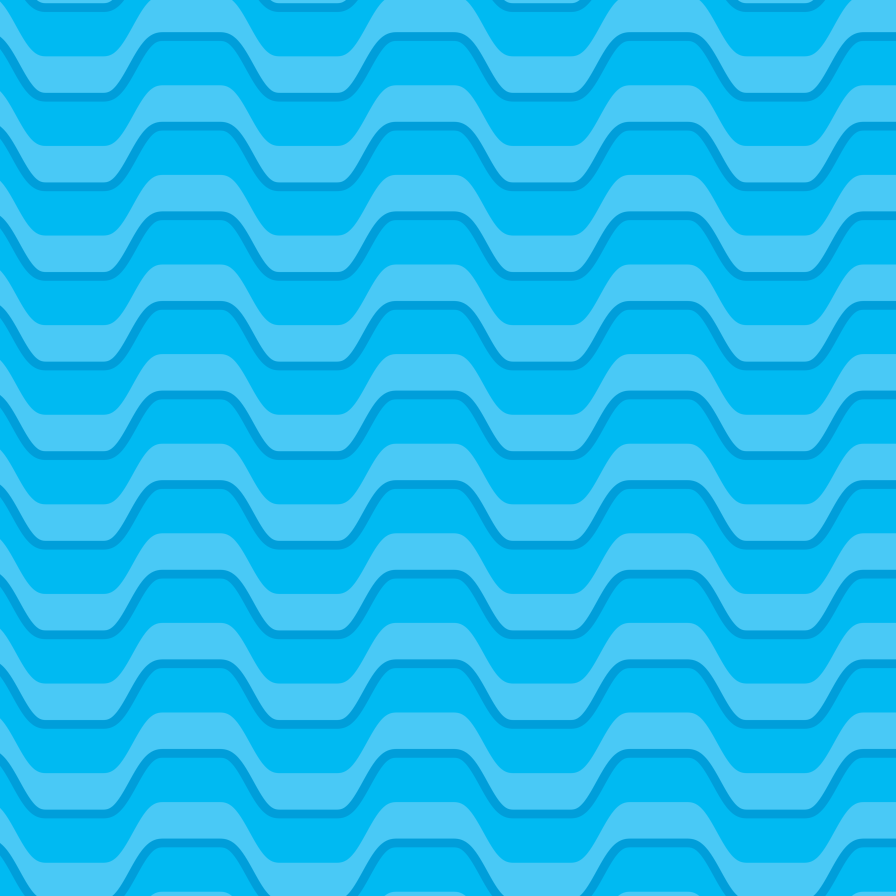
Reproduce this pattern procedurally as a WebGL 2 fragment shader.

```glsl
#version 300 es
precision highp float;
// Stacked flat-topped waves: pale bands with a darker line under each, on bright blue.

uniform vec2 u_resolution;
out vec4 fragColor;

// Height of the wave: 0 on the crest, negative in the trough.
float wave(float x) {
    float fromCrest = abs(fract((x - 0.2136) / 0.2608 + 0.5) - 0.5) * 0.2608;
    float t = clamp((fromCrest - 0.0302) / 0.07, 0.0, 1.0);
    return -0.0677 * t * t * t * (t * (6.0 * t - 15.0) + 10.0);
}

float waveSlope(float x) {
    return (wave(x + 0.0005) - wave(x - 0.0005)) / 0.001;
}

// Distance to the wave, sliding along it towards the closest point.
float waveDistance(vec2 p) {
    float x = p.x;
    for (int i = 0; i < 5; i++) {
        float slope = waveSlope(x);
        x -= 0.8 * (x - p.x + (wave(x) - p.y) * slope) / (1.0 + slope * slope);
    }
    return length(p - vec2(x, wave(x)));
}

void main() {
    vec2 uv = gl_FragCoord.xy / u_resolution;
    float pixel = 1.0 / min(u_resolution.x, u_resolution.y);

    // Height above the line of the nearest of ten rows.
    float crest = wave(uv.x);
    float above = mod(uv.y - 0.0592 - crest + 0.03, 0.1) - 0.03;

    vec3 baseBlue = vec3(0.0, 0.73, 0.95);
    vec3 paleBlue = vec3(0.285, 0.79, 0.965);
    vec3 deepBlue = vec3(0.0, 0.62, 0.855);

    // Pale band, its lower edge hidden by the line.
    float slope = waveSlope(uv.x);
    float topEdge = (0.0456 - above) / sqrt(1.0 + slope * slope);
    float band = smoothstep(-0.7 * pixel, 0.7 * pixel, topEdge) * step(0.0, above);
    vec3 color = mix(baseBlue, paleBlue, band);

    // Line of even width along the wave.
    float lineEdge = waveDistance(vec2(uv.x, crest + above)) - 0.0049;
    color = mix(deepBlue, color, smoothstep(-0.7 * pixel, 0.7 * pixel, lineEdge));

    fragColor = vec4(color, 1.0);
}
```
